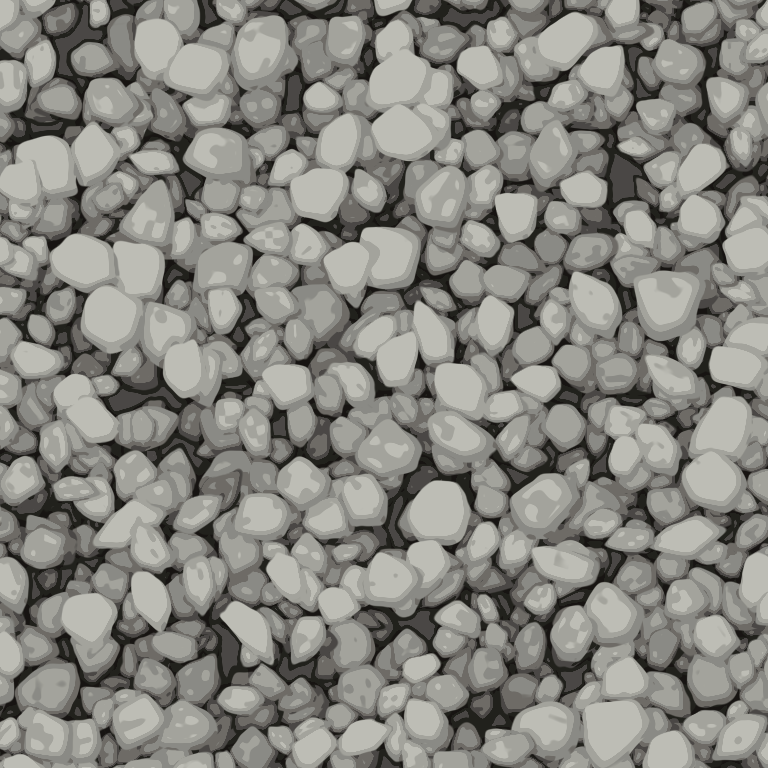
This texture is drawn by a WebGL 2 fragment shader. Its source:

```glsl
#version 300 es
precision highp float;
// A bed of overlapping grey pebbles in flat, stepped tones.
// Layers of scattered rounded polygons are composited front to back;
// each stone darkens its surroundings, and its shading is cut into tone steps.

#define STONES 13.0          // cells across the canvas in the top layer
#define LAYERS 4
#define JITTER 0.8           // scatter of centres within a cell
#define RADIUS_MIN 0.34      // in cells
#define RADIUS_MAX 0.59
#define WOBBLE 0.12          // unevenness of outlines
#define RIM_DROP 1.9         // tone steps lost towards the rim
#define SHADOW_DROP 0.95     // tone steps lost beside a stone
#define MOTTLE 1.1           // tone steps of surface variation
#define LIGHT vec2(-0.45, 0.8)

uniform vec2 u_resolution;
out vec4 fragColor;

float hash(vec2 p) {
    return fract(sin(dot(p, vec2(127.1, 311.7))) * 43758.5);
}

float noise(vec2 p) {
    vec2 i = floor(p), f = fract(p);
    f = f * f * (3.0 - 2.0 * f);
    return mix(mix(hash(i), hash(i + vec2(1, 0)), f.x),
               mix(hash(i + vec2(0, 1)), hash(i + vec2(1, 1)), f.x), f.y);
}

// Stepped grey ramp, level 0 (gap) to 6 (brightest face)
vec3 tone(float level, float soft) {
    vec3 ramp[7] = vec3[7](
        vec3(0.09, 0.08, 0.07), vec3(0.13, 0.13, 0.11), vec3(0.29, 0.28, 0.27),
        vec3(0.43, 0.42, 0.40), vec3(0.54, 0.54, 0.52), vec3(0.64, 0.64, 0.61),
        vec3(0.74, 0.74, 0.71));
    vec3 c = ramp[0];
    for (int i = 1; i < 7; i++) {
        float edge = float(i) - 0.5;
        c = mix(c, ramp[i], smoothstep(edge - soft, edge + soft, level));
    }
    return c;
}

// Rounded irregular polygon: about 1 on the outline, 0 at the centre
float stoneShape(vec2 q, vec2 seed) {
    float sum = 0.0;
    for (int k = 0; k < 6; k++) {
        float h = hash(seed + float(k) * 3.7);
        float angle = (float(k) + 0.7 * h) * 1.0472;
        float reach = 0.86 + 0.3 * fract(h * 17.0);
        float side = max(dot(q, vec2(cos(angle), sin(angle))) / reach, 0.0);
        sum += pow(side, 8.0);
    }
    return pow(sum, 0.125);
}

void main() {
    vec2 uv = gl_FragCoord.xy / u_resolution.y;
    float pixel = 1.0 / u_resolution.y;
    float soft = 40.0 * pixel;
    vec3 color = vec3(0.0);
    float open = 1.0;     // share of the pixel not yet covered
    float shadow = 0.0;   // tone steps lost to stones above

    for (int depth = 0; depth < LAYERS; depth++) {
        float layer = float(depth);
        float cells = STONES + 4.0 * mod(layer, 2.0) + 0.5 * layer;
        float presence = depth == 0 ? 0.64 : 0.88;
        vec2 grid = uv * cells + layer * vec2(7.37, 3.61);
        vec2 home = floor(grid);

        for (int n = 0; n < 9; n++) {
            vec2 cell = home + vec2(n % 3 - 1, n / 3 - 1);
            vec2 seed = cell + layer * 57.3;
            if (open < 0.01 || hash(seed + 9.1) > presence) continue;

            // Placement, size and direction
            vec2 jitter = vec2(hash(seed + 1.3), hash(seed + 2.9)) - 0.5;
            vec2 offset = grid - cell - 0.5 - JITTER * jitter;
            float radius = mix(RADIUS_MIN, RADIUS_MAX, hash(seed + 4.7));
            if (length(offset) > 1.9 * radius) continue;
            float turn = 6.2832 * hash(seed + 5.3);
            float squash = mix(0.55, 0.98, hash(seed + 6.1));
            vec2 q = mat2(cos(turn), -sin(turn), sin(turn), cos(turn)) * offset;
            q /= radius * vec2(1.0, squash);

            // Outline
            float grain = noise(q * 2.4 + seed * 5.1) - 0.5;
            float d = stoneShape(q, seed) + WOBBLE * grain;
            float aa = 0.8 * pixel * cells / (radius * squash);
            float cover = 1.0 - smoothstep(1.0 - aa, 1.0 + aa, d);

            // Shading in tone steps
            float lit = dot(offset / radius, LIGHT);
            float rim = smoothstep(0.58, 1.08, d - 0.24 * lit + 0.1 * grain);
            float peak = 5.3 - 0.95 * layer + (1.4 + 0.2 * layer) * hash(seed + 8.3);
            float level = peak - RIM_DROP * rim + MOTTLE * grain - shadow;
            color += open * cover * tone(max(level, 0.8), soft);
            open *= 1.0 - cover;
            shadow += SHADOW_DROP * (1.0 - smoothstep(1.0, 1.35, d));
        }
    }

    // Dark gaps between the stones
    color += open * tone(1.9 - shadow, soft);
    fragColor = vec4(color, 1.0);
}
```
